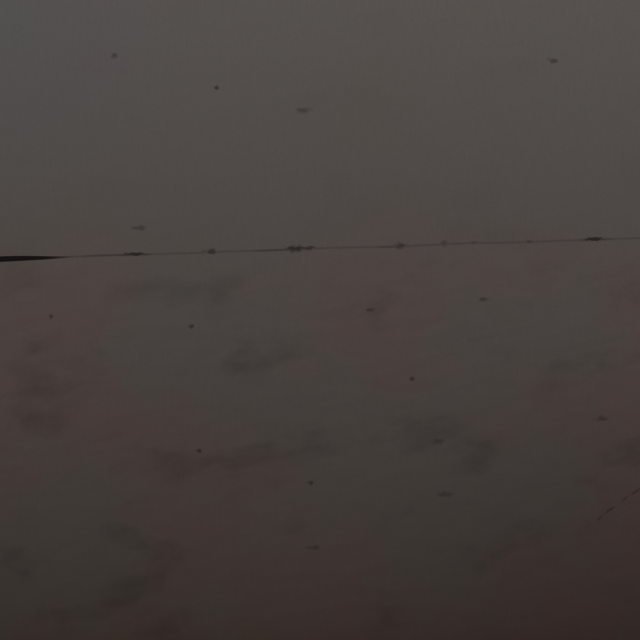
This texture is drawn by a WebGL 1 fragment shader. Its source:

```glsl
precision highp float;

uniform vec2 u_resolution;

#define TOP_COLOR vec3(0.338, 0.320, 0.309)
#define BOTTOM_COLOR vec3(0.198, 0.176, 0.160)
#define INK_COLOR vec3(0.085, 0.070, 0.075)
#define RED_TINT vec3(0.014, -0.010, -0.006)
#define SEAM_HEIGHT 0.595
#define SEAM_SLOPE 0.033
#define STAIN_DEPTH 0.15
#define GRAIN_DEPTH 0.022
#define SPECK_COUNT 16
#define SEAM_SPOT_COUNT 9

vec2 hash2(vec2 p) {
  vec3 q = fract(p.xyx * vec3(0.1031, 0.1030, 0.0973));
  q += dot(q, q.yzx + 33.33);
  return fract((q.xx + q.yz) * q.zy);
}

float gradientDot(vec2 cell, vec2 offset, vec2 f) {
  float angle = 6.2832 * hash2(cell + offset + 71.0).x;
  return dot(vec2(cos(angle), sin(angle)), f - offset);
}

// Gradient noise, roughly -0.7 to 0.7
float noise(vec2 p) {
  vec2 cell = floor(p);
  vec2 f = p - cell;
  vec2 u = f * f * f * (f * (f * 6.0 - 15.0) + 10.0);
  float low = mix(gradientDot(cell, vec2(0.0), f), gradientDot(cell, vec2(1.0, 0.0), f), u.x);
  float high = mix(gradientDot(cell, vec2(0.0, 1.0), f), gradientDot(cell, vec2(1.0), f), u.x);
  return mix(low, high, u.y);
}

float fbm(vec2 p) {
  float sum = 0.0;
  float weight = 0.5;
  for (int i = 0; i < 4; i++) {
    sum += weight * noise(p);
    p = p * 2.07 + 13.7;
    weight *= 0.55;
  }
  return sum;
}

// Soft ellipse with a ragged outline
float smudge(vec2 d, vec2 size, float ragged) {
  return 1.0 - smoothstep(0.2, 1.3, length(d / size) + ragged);
}

float seamLine(float x) {
  return SEAM_HEIGHT + SEAM_SLOPE * x + 0.002 * noise(vec2(x * 9.0, 4.0));
}

// Hairline joint, open gap at the left and scattered dark spots
float seam(vec2 p, float ragged) {
  float d = p.y - seamLine(p.x);
  float strength = 0.17 + 0.55 * max(noise(vec2(p.x * 16.0, 2.5)), 0.0);
  float ink = strength * exp(-pow(d / 0.0018, 2.0));
  float gapWidth = 0.0038 * (1.0 - smoothstep(0.0, 0.15, p.x));
  float gap = 1.0 - smoothstep(gapWidth - 0.001, gapWidth + 0.0018, abs(d));
  ink = max(ink, gap * (1.0 - smoothstep(0.06, 0.14, p.x)));
  for (int i = 0; i < SEAM_SPOT_COUNT; i++) {
    vec2 h = hash2(vec2(float(i), 5.0));
    float x = 0.2 + 0.8 * (float(i) + h.x) / float(SEAM_SPOT_COUNT);
    vec2 size = vec2(0.006 + 0.012 * h.y, 0.003 + 0.003 * h.x);
    ink = max(ink, (0.25 + 0.4 * h.y) * smudge(vec2(p.x - x, d - 0.001), size, ragged));
  }
  return ink;
}

float specks(vec2 p, float ragged) {
  float ink = 0.0;
  for (int i = 0; i < SPECK_COUNT; i++) {
    vec2 center = hash2(vec2(float(i), 19.0));
    vec2 h = hash2(vec2(float(i), 43.0));
    vec2 d = p - center;
    d.y -= 0.15 * (h.x - 0.3) * d.x;
    vec2 size = mix(vec2(0.004), vec2(0.028, 0.006), h.x * h.x);
    ink = max(ink, mix(0.42, 0.15, h.x) * smudge(d, size, ragged));
  }
  return ink;
}

// Broken diagonal scratch near the lower right edge
float scratch(vec2 p) {
  float along = p.x - 0.90;
  float d = p.y - 0.165 - 0.72 * along - 0.004 * noise(vec2(along * 45.0, 8.0));
  float broken = smoothstep(-0.25, 0.3, noise(vec2(p.x * 75.0, 3.0)));
  return 0.36 * broken * smoothstep(-0.01, 0.04, along) * exp(-pow(d / 0.0022, 2.0));
}

void main() {
  vec2 p = gl_FragCoord.xy / u_resolution;
  float below = 1.0 - smoothstep(-0.12, 0.08, p.y - seamLine(p.x));

  // Light falling off downwards and into the lower right corner
  vec3 color = mix(BOTTOM_COLOR, TOP_COLOR, pow(p.y, 0.7));
  color *= 1.0 - 0.10 * smoothstep(0.55, 0.0, length(p - vec2(1.0, 0.0)));
  color += vec3(-0.012, -0.004, 0.008) * smoothstep(0.35, 0.0, length(p - vec2(0.0, 1.0)));

  // Reddish clouds and slanted, streaky stains
  float cloud = fbm(p * vec2(3.2, 4.0) + 6.3);
  color += RED_TINT * smoothstep(-0.12, 0.28, cloud) * mix(0.25, 1.0, below);
  vec2 q = vec2(p.x, p.y - 0.16 * p.x);
  float blotch = smoothstep(0.05, 0.4, fbm(q * vec2(6.0, 11.0) + 2.1));
  float streak = fbm(q * vec2(16.0, 62.0) + 31.0);
  color *= 1.0 - STAIN_DEPTH * blotch * (0.7 + streak) * mix(0.15, 1.0, below);
  color *= 1.0 + 0.045 * streak * mix(0.3, 1.0, below);

  // Marks
  float ragged = 0.7 * noise(p * vec2(110.0, 170.0));
  float ink = max(seam(p, ragged), max(specks(p, ragged), scratch(p)));
  color = mix(color, INK_COLOR, ink);

  // Fine grain with a faint vertical weave
  float grain = noise(p * 210.0) + 0.6 * noise(p * vec2(170.0, 40.0) + 9.0);
  color *= 1.0 + GRAIN_DEPTH * grain;

  gl_FragColor = vec4(color, 1.0);
}
```
